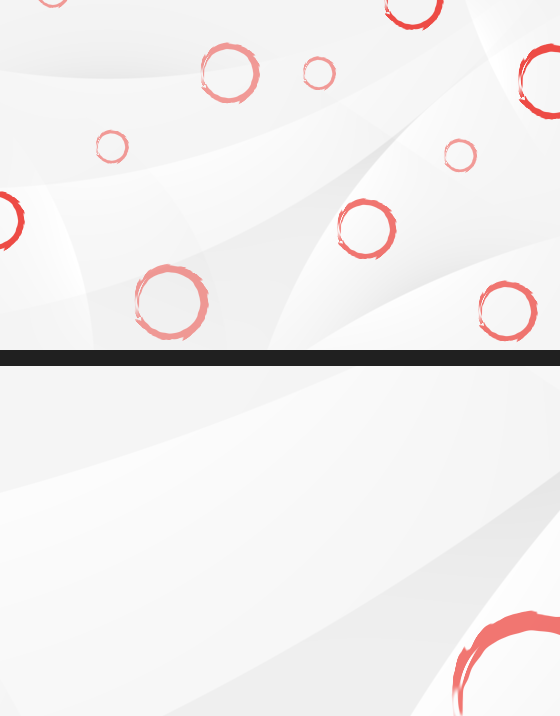
Top: the whole. Bottom: its middle third, enlarged.
This background is drawn by a Shadertoy shader. Its source:

```glsl
// Red dry-brush rings scattered over a pale backdrop of curved paper folds.
// Folds are parabolic edges with one-sided falloff; rings are polar bands whose
// rim and bristle streaks come from value noise stretched along the stroke.

const float TAU = 6.2831853;
const vec3 INK = vec3(0.93, 0.295, 0.27);
const float PAPER = 0.957;
const int RING_COUNT = 11;
const float SMALL = 0.05, MEDIUM = 0.09, LARGE = 0.1125;  // ring radii
const float PALE = 0.54, HALF = 0.76, FULL = 1.0;         // ink opacities
const float HOLE = 0.775;           // inner radius relative to the outer one
const float STROKE_START = 0.57;    // in turns, at the lower left
const float BRISTLES = 26.0;        // streaks per ring radius
const float RIM_TEETH = 30.0;       // ragged bumps around the rim

float hash(vec2 cell) {
    vec3 h = fract(cell.xyx * vec3(0.1031, 0.1030, 0.0973));
    h += dot(h, h.yzx + 33.33);
    return fract((h.x + h.y) * h.z);
}

float noise(vec2 p) {
    vec2 cell = floor(p), f = fract(p);
    f = f * f * (3.0 - 2.0 * f);
    return mix(mix(hash(cell), hash(cell + vec2(1, 0)), f.x),
               mix(hash(cell + vec2(0, 1)), hash(cell + vec2(1, 1)), f.x), f.y);
}

// Crisp curved edge that fades away on the left of its direction
float fold(vec2 p, vec2 origin, vec2 dir, float bend, float reach, float span) {
    dir = normalize(dir);
    vec2 r = p - origin;
    float along = dot(r, dir);
    float d = dot(r, vec2(-dir.y, dir.x)) - bend * along * along;
    float pixel = 1.0 / iResolution.y;
    return smoothstep(-pixel, pixel, d) * exp(-max(d, 0.0) / reach)
         * exp(-along * along / (span * span));
}

float backdrop(vec2 p) {
    float v = PAPER;
    // Upper left swell
    v -= 0.045 * fold(p, vec2(0.31, 0.775), vec2(1, 0), 0.25, 0.07, 0.28);
    v += 0.012 * fold(p, vec2(0.31, 0.775), vec2(-1, 0), -0.25, 0.20, 0.60);
    // Long bright sheet across the middle
    v += 0.030 * fold(p, vec2(0.50, 0.537), vec2(-0.97, -0.25), -0.21, 0.25, 0.75);
    // Grey wedge between two sheets, darkest at its tip
    float wedge = fold(p, vec2(1.0, 0.445), vec2(0.595, 0.804), -0.3, 9.0, 9.0);
    v -= 0.032 * wedge * fold(p, vec2(0.74, 0.36), vec2(-0.884, -0.468), -0.2, 0.30, 0.70);
    v -= 0.035 * wedge * fold(p, vec2(1.103, 0.594), vec2(-0.79, -0.61), -0.2, 0.10, 0.18);
    v += 0.035 * fold(p, vec2(1.0, 0.445), vec2(-0.595, -0.804), 0.3, 0.20, 0.50);
    v -= 0.012 * fold(p, vec2(1.125, 0.604), vec2(-0.83, 0.56), 0.0, 0.12, 0.25);
    // Lower right sheet and the shadow it casts
    v -= 0.050 * fold(p, vec2(1.2, 0.18), vec2(0.908, 0.418), -0.2, 0.10, 0.30);
    v += 0.030 * fold(p, vec2(1.2, 0.18), vec2(-0.908, -0.418), 0.2, 0.15, 0.35);
    // Lower left and upper right corners
    v += 0.035 * fold(p, vec2(0.229, 0.229), vec2(-0.27, 0.963), 0.45, 0.12, 0.25);
    v -= 0.010 * fold(p, vec2(0.56, 0.32), vec2(-0.45, 0.893), 0.6, 0.15, 0.30);
    v += 0.040 * fold(p, vec2(1.385, 0.854), vec2(0.4, -0.917), 0.3, 0.08, 0.20);
    return min(v, 1.0);
}

// Ink coverage of one brushed ring; q is in ring radii
float brushRing(vec2 q, float pixel) {
    float r = length(q);
    if (r > 1.1) return 0.0;
    float t = fract(atan(q.y, q.x) / TAU - STROKE_START);  // progress of stroke

    // Slanted teeth outside, cleaner edge inside
    float teeth = noise(vec2(t * RIM_TEETH + r * 12.0, 3.0));
    float chips = noise(vec2(t * RIM_TEETH * 3.0 + r * 25.0, 9.0));
    float outer = 0.915 + 0.075 * teeth + 0.03 * chips;
    float inner = HOLE + 0.025 * (noise(vec2(t * 40.0, 17.0)) - 0.5);
    float hole = length(q + vec2(0.03, 0.0));
    float band = smoothstep(-pixel, pixel, outer - r)
               * smoothstep(-pixel, pixel, hole - inner);

    // Bristles run dry towards the end of the stroke
    float dry = max(smoothstep(0.58, 1.0, t), 1.0 - smoothstep(0.0, 0.035, t));
    float streak = noise(vec2(t * 14.0, r * BRISTLES + t * 9.0));
    float soft = 0.08 + 0.25 * BRISTLES * pixel;
    return band * smoothstep(-soft, soft, streak - mix(-0.5, 0.6, dry));
}

void mainImage(out vec4 fragColor, in vec2 fragCoord) {
    vec2 p = fragCoord / iResolution.y;
    float aspect = iResolution.x / iResolution.y;
    vec3 color = vec3(backdrop(p));

    // Two runs of rings step rightwards while their heights wrap around
    for (int i = 0; i < RING_COUNT; i++) {
        bool second = i >= 5;
        float n = float(i);
        float x = second ? 0.57 + 0.084 * (n - 5.0) : -0.01 + 0.105 * n;
        float y = mod(0.37 + 0.655 * (second ? n - 1.0 : n), 1.1);

        bool isSmall = i % 3 == 2 || i % 7 == 1;
        float radius = isSmall ? SMALL : i % 7 == 3 ? LARGE : MEDIUM;
        float opacity = isSmall ? PALE : i % 10 == 0 || i == 7 ? FULL
                      : second ? HALF : PALE;

        vec2 q = (p - vec2(x * aspect, y)) / radius;
        float pixel = 0.7 / (iResolution.y * radius);
        color = mix(color, INK, opacity * brushRing(q, pixel));
    }
    fragColor = vec4(color, 1.0);
}
```
